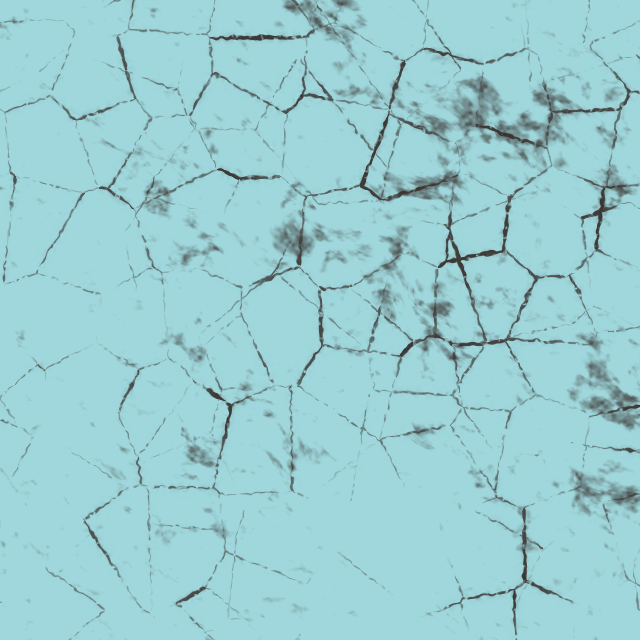
Reproduce this texture procedurally as a three.js fragment shader.

```glsl
varying vec2 vUv;

const vec3 GLAZE = vec3(0.622, 0.843, 0.862);
const vec3 SOOT = vec3(0.22, 0.19, 0.18);
const float MAIN_CELLS = 8.6;      // crack network cells across the canvas
const float STRAY_CELLS = 5.7;     // sparser second network
const float STRAY_BIAS = -0.15;    // hides most of the second network
const float THIN = 0.0010;         // half widths of faint and worn cracks
const float THICK = 0.0027;
const float EDGE_SOFT = 0.0013;
const float HALO_REACH = 0.0035;
const float HALO_OPACITY = 0.38;
const float ROUGHNESS = 0.0042;
const float GRAIN_SCALE = 210.0;
const float REGION_SCALE = 4.2;
const vec2 FLECK_SCALE = vec2(44.0, 68.0);
const float FLECK_CUT = 0.71;
const float GRIME_REACH = 0.025;
const float GRIME_OPACITY = 0.55;

float hash(vec2 p) {
  return fract(sin(dot(p, vec2(127.1, 311.7))) * 43758.5453);
}

vec2 hash2(vec2 p) {
  return vec2(hash(p), hash(p + vec2(37.2, 17.9)));
}

float noise(vec2 p) {
  vec2 i = floor(p);
  vec2 f = fract(p);
  f = f * f * (3.0 - 2.0 * f);
  return mix(mix(hash(i), hash(i + vec2(1.0, 0.0)), f.x),
             mix(hash(i + vec2(0.0, 1.0)), hash(i + vec2(1.0, 1.0)), f.x), f.y);
}

float fbm(vec2 p) {
  float sum = 0.0;
  float amp = 0.5;
  for (int i = 0; i < 3; i++) {
    sum += amp * noise(p);
    p = mat2(0.8, 0.6, -0.6, 0.8) * p * 2.1 + 5.3;
    amp *= 0.5;
  }
  return sum / 0.875;
}

// Distance to the nearest Voronoi border, and a random value for that border
vec2 voronoiBorder(vec2 p) {
  vec2 cell = floor(p);
  vec2 f = fract(p);
  vec2 nearCell = vec2(0.0);
  vec2 nearPoint = vec2(0.0);
  float best = 9.0;
  for (int y = -1; y <= 1; y++) {
    for (int x = -1; x <= 1; x++) {
      vec2 o = vec2(float(x), float(y));
      vec2 r = o + hash2(cell + o) - f;
      if (dot(r, r) < best) {
        best = dot(r, r);
        nearPoint = r;
        nearCell = o;
      }
    }
  }
  vec2 border = vec2(9.0, 0.0);
  for (int y = -2; y <= 2; y++) {
    for (int x = -2; x <= 2; x++) {
      vec2 o = nearCell + vec2(float(x), float(y));
      vec2 r = o + hash2(cell + o) - f;
      vec2 across = r - nearPoint;
      if (dot(across, across) > 0.0001) {
        float d = dot(0.5 * (r + nearPoint), normalize(across));
        if (d < border.x) border = vec2(d, hash(2.0 * cell + nearCell + o + 0.37));
      }
    }
  }
  return border;
}

// Crack opacity: worn cracks are wide with a dusty halo, faint ones thin and dotted
float crackLine(vec2 uv, vec2 border, float region, float bias) {
  float level = region * 0.45 + border.y * 0.27 + noise(uv * 14.0) * 0.36 + bias;
  float presence = smoothstep(0.36, 0.5, level);
  float wear = smoothstep(0.46, 0.8, level);
  float grain = noise(uv * GRAIN_SCALE);
  float width = mix(THIN, THICK, wear) * (0.5 + noise(uv * 110.0));
  float line = 1.0 - smoothstep(width - EDGE_SOFT, width + EDGE_SOFT, border.x);
  float dots = smoothstep(0.15, 0.7, grain + 0.3 * wear);
  float core = line * dots * mix(0.48, 0.95, wear);
  float halo = HALO_OPACITY * wear * exp(-border.x / HALO_REACH) * smoothstep(0.3, 0.8, grain);
  return presence * max(core, halo);
}

void main() {
  // Ragged outline
  vec2 wobble = vec2(noise(vUv * 130.0), noise(vUv * 130.0 + 41.0)) - 0.5;
  vec2 uv = vUv + ROUGHNESS * wobble;
  float region = fbm(vUv * REGION_SCALE + 3.7);

  // Crack networks
  vec2 mainBorder = voronoiBorder(uv * MAIN_CELLS + 11.0);
  vec2 strayBorder = voronoiBorder(uv * STRAY_CELLS + 63.0);
  mainBorder.x /= MAIN_CELLS;
  strayBorder.x /= STRAY_CELLS;
  float cracks = max(crackLine(uv, mainBorder, region, 0.0),
                     crackLine(uv, strayBorder, region, STRAY_BIAS));

  // Streaky grime gathered around the cracks
  float closeness = 0.35 + 0.65 * exp(-mainBorder.x / GRIME_REACH);
  float patches = smoothstep(0.3, 0.8, noise(vUv * 13.0 + 7.0));
  float dirt = smoothstep(0.34, 0.7, region) * closeness * patches;
  vec2 drift = 0.03 * vec2(noise(vUv * 15.0), noise(vUv * 15.0 + 29.0));
  vec2 streak = mat2(0.9, 0.44, -0.44, 0.9) * (vUv + drift);
  float flecks = fbm(streak * FLECK_SCALE);
  float grime = GRIME_OPACITY * smoothstep(0.0, 0.42, flecks + 0.52 * dirt - FLECK_CUT);
  grime *= 0.55 + 0.9 * noise(vUv * 170.0);

  float cover = 1.0 - (1.0 - cracks) * (1.0 - grime);
  gl_FragColor = vec4(mix(GLAZE, SOOT, cover), 1.0);
}
```
